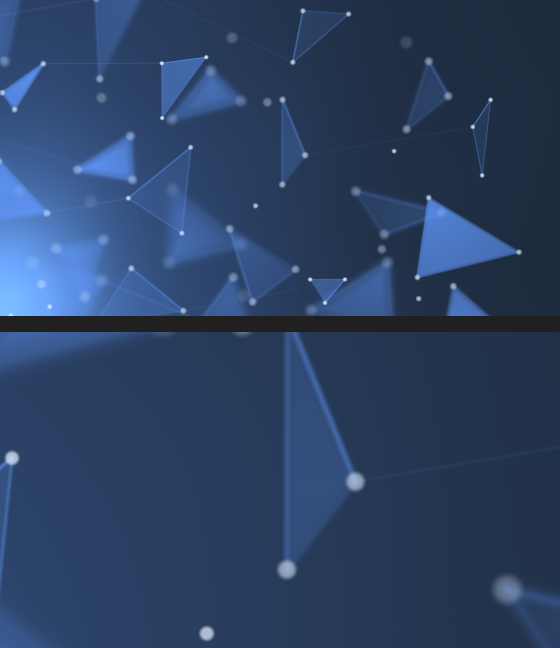
Top, the full canvas; bottom, a detail of the centre.
Write a Shadertoy shader that draws this background.

```glsl
#define FACETS 26
#define LOOSE_DOTS 14
#define MAX_BLUR 0.034
#define LINE_WIDTH 0.0014
#define DOT_RADIUS 0.0056
#define NIGHT vec3(0.112, 0.162, 0.232)
#define HAZE vec3(0.10, 0.17, 0.30)
#define CORE vec3(0.26, 0.40, 0.58)
#define FACET_BLUE vec3(0.38, 0.60, 1.0)
#define LINE_BLUE vec3(0.38, 0.60, 0.98)
#define DOT_WHITE vec3(0.90, 0.95, 1.0)

vec2 hash2(float n) {
    vec3 q = fract(vec3(n) * vec3(0.1031, 0.1030, 0.0973));
    q += dot(q, q.yzx + 33.33);
    return fract((q.xx + q.yz) * q.zy);
}

vec2 gradientAt(vec2 cell) {
    float angle = 6.2832 * hash2(cell.x + 57.0 * cell.y + 400.0).x;
    return vec2(cos(angle), sin(angle));
}

float gradientNoise(vec2 p) {
    vec2 i = floor(p), f = p - i, e = vec2(0, 1);
    vec2 u = f * f * f * (f * (f * 6.0 - 15.0) + 10.0);
    float low = mix(dot(gradientAt(i), f), dot(gradientAt(i + e.yx), f - e.yx), u.x);
    float high = mix(dot(gradientAt(i + e), f - e), dot(gradientAt(i + 1.0), f - 1.0), u.x);
    return mix(low, high, u.y);
}

float segmentDistance(vec2 p, vec2 a, vec2 b) {
    vec2 pa = p - a, ba = b - a;
    return length(pa - ba * clamp(dot(pa, ba) / dot(ba, ba), 0.0, 1.0));
}

// Positive on the left of the directed line a-b
float side(vec2 p, vec2 a, vec2 b) {
    vec2 e = b - a, d = p - a;
    return e.x * d.y - e.y * d.x;
}

// Coverage of a shape with signed distance d and a soft rim
float cover(float d, float blur) {
    float rim = blur + 0.7 / iResolution.y;
    return 1.0 - smoothstep(-rim, rim, d);
}

// Out-of-focus amount: 1 for the rear facets, 0 for the nearest
float defocus(float n) {
    return pow(max(1.0 - n / float(FACETS), 0.0), 1.4);
}

// Evenly spread positions, the rear ones gathered at the lower left
vec2 scatter(float n) {
    vec2 u = fract(0.5 + n * vec2(0.7549, 0.5698));
    vec2 gather = mix(vec2(1.1, 1.2), vec2(1.6, 1.8), defocus(n));
    return vec2(1.86, 1.1) * pow(u, gather) - 0.04;
}

float facetSize(float n) {
    return mix(0.075, 0.16, hash2(n + 11.0).x) * mix(0.9, 1.55, defocus(n));
}

vec2 corner(float n, float k) {
    vec2 h = hash2(n * 3.0 + k + 71.0);
    float angle = 6.2832 * hash2(n + 31.0).y + 2.0944 * k + 1.3 * (h.x - 0.5);
    return scatter(n) + facetSize(n) * mix(0.5, 1.4, h.y) * vec2(cos(angle), sin(angle));
}

vec3 drawLine(vec3 col, vec2 p, vec2 a, vec2 b, float blur, float strength) {
    float ink = cover(segmentDistance(p, a, b) - LINE_WIDTH - 0.13 * blur, 0.35 * blur);
    return mix(col, max(col, LINE_BLUE), ink * strength);
}

vec3 drawDot(vec3 col, vec2 p, vec2 center, float loss) {
    float radius = DOT_RADIUS + 0.014 * loss;
    float ink = cover(length(p - center) - radius, 0.0012 + 0.006 * loss);
    return mix(col, DOT_WHITE, ink * mix(1.0, 0.1, sqrt(loss)));
}

vec3 drawFacet(vec3 col, vec2 p, float n) {
    float loss = defocus(n), blur = MAX_BLUR * loss;
    vec2 a = corner(n, 0.0), b = corner(n, 1.0), c = corner(n, 2.0);
    vec2 h = hash2(n + 131.0);

    // Fill: rear facets glow and fade, near ones are either vivid or faint
    float edge = min(segmentDistance(p, a, b), min(segmentDistance(p, b, c), segmentDistance(p, c, a)));
    float turn = sign(side(c, a, b));
    float inside = min(turn * side(p, a, b), min(turn * side(p, b, c), turn * side(p, c, a)));
    float fill = cover(inside > 0.0 ? -edge : edge, blur);
    float away = clamp(length(p - a) / (2.0 * facetSize(n)), 0.0, 1.0);
    float fade = mix(1.0, mix(0.85, 0.3, loss), away);
    float region = mix(1.0, 0.55, smoothstep(0.7, 1.7, a.x + 0.8 * a.y) * sqrt(loss));
    float near = 0.12 + 0.85 * smoothstep(0.5, 0.8, h.x);
    float strength = mix(near, 0.4 + 0.6 * h.x, loss) * region;
    col = mix(col, max(col + 0.1 * FACET_BLUE, FACET_BLUE), fill * fade * strength);

    // Outline, with one side sometimes nearly invisible
    float line = mix(0.8, 0.16, sqrt(loss));
    col = drawLine(col, p, a, b, blur, line);
    col = drawLine(col, p, b, c, blur, line * 0.6);
    col = drawLine(col, p, c, a, blur, line * h.y);

    // Long faint link to a neighbouring facet
    vec2 far = corner(mod(n + 7.0, float(FACETS)), 1.0);
    float reach = 1.0 - smoothstep(0.35, 0.65, distance(a, far));
    col = drawLine(col, p, a, far, 0.3 * blur, 0.2 * reach);

    col = drawDot(col, p, a, loss);
    col = drawDot(col, p, b, loss);
    return drawDot(col, p, c, loss);
}

void mainImage(out vec4 fragColor, in vec2 fragCoord) {
    vec2 p = fragCoord / iResolution.y;

    // Haze and bright core spreading from the lower left
    float d = length(p * vec2(1.0, 0.8)) * (1.0 + 0.12 * gradientNoise(p * 2.2));
    vec3 col = NIGHT + HAZE * exp(-d * d) + CORE * exp(-d * d / 0.085);

    // Loose specks, then the mesh from back to front
    for (int i = 0; i < LOOSE_DOTS; i++) {
        float n = float(i) + 40.0;
        col = drawDot(col, p, scatter(n), hash2(n).y);
    }
    for (int i = 0; i < FACETS; i++) col = drawFacet(col, p, float(i));

    fragColor = vec4(min(col, 1.0), 1.0);
}
```
